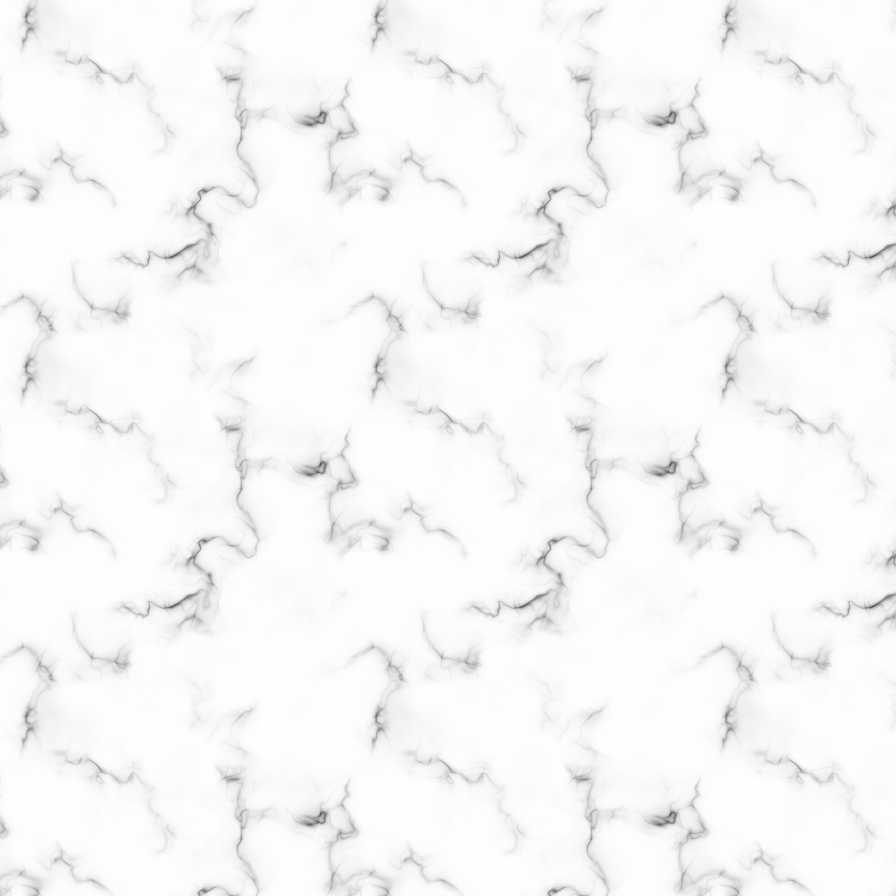
Reproduce this texture procedurally as a Shadertoy shader.

```glsl
// White marble tile with thin, broken, charcoal veins and soft grey halos.

const float REPEATS = 2.56;               // tiles across and down the canvas
const vec3 STONE = vec3(0.995);
const vec3 INK = vec3(0.10);

const float VEIN_CELLS = 3.0;             // lattice cells per tile
const float WEB_CELLS = 9.0;
const float PATCH_CELLS = 4.0;
const float SPOT_CELLS = 8.0;
const float CLOUD_CELLS = 5.0;

const float WARP = 0.045;                 // bending of veins, in tiles
const float LINE_WIDTH = 0.024;           // widths in noise height
const float WEB_WIDTH = 0.045;
const float HALO_WIDTH = 0.085;

const float HALO_DARK = 0.13;
const float LINE_DARK = 0.09;
const float SPOT_DARK = 0.46;
const float WEB_DARK = 0.30;
const float CLOUD_DARK = 0.05;
const int SAMPLES = 2;                    // antialiasing grid per side

// Integer hash giving a unit gradient for a lattice corner
vec2 gradient(vec2 cell, float period, uint seed) {
    uvec2 c = uvec2(mod(cell, period));
    uint h = c.x * 1597u + c.y * 51749u + seed * 7919u;
    h = (h ^ (h >> 16)) * 73244475u;
    h = (h ^ (h >> 15)) * 73244475u;
    h ^= h >> 16;
    float angle = float(h & 65535u) * 6.28319 / 65536.0;
    return vec2(cos(angle), sin(angle));
}

// Gradient noise that wraps once per tile
float noise(vec2 tile, float period, uint seed) {
    vec2 p = tile * period;
    vec2 i = floor(p);
    vec2 f = p - i;
    vec2 u = f * f * f * (f * (f * 6.0 - 15.0) + 10.0);
    vec2 e = vec2(1.0, 0.0);
    float a = dot(gradient(i, period, seed), f);
    float b = dot(gradient(i + e.xy, period, seed), f - e.xy);
    float c = dot(gradient(i + e.yx, period, seed), f - e.yx);
    float d = dot(gradient(i + e.xx, period, seed), f - e.xx);
    return mix(mix(a, b, u.x), mix(c, d, u.x), u.y);
}

float fbm(vec2 tile, float period, int octaves, uint seed) {
    float sum = 0.0;
    float amplitude = 1.0;
    for (int k = 0; k < octaves; k++) {
        sum += amplitude * noise(tile, period, seed + uint(k));
        period *= 2.0;
        amplitude *= 0.5;
    }
    return sum;
}

// Dark crest along the zero contour of a noise field
float crest(float height, float width) {
    return exp(-abs(height) / width);
}

float veinDarkness(vec2 tile) {
    vec2 bend = vec2(fbm(tile, 6.0, 3, 11u), fbm(tile, 6.0, 3, 23u));
    vec2 p = tile + WARP * bend;

    // Main veins, their halos and the fine web around them
    float line = crest(fbm(p, VEIN_CELLS, 5, 37u), LINE_WIDTH);
    float halo = crest(fbm(p, VEIN_CELLS, 3, 37u), HALO_WIDTH);
    float web = crest(fbm(p, WEB_CELLS, 3, 53u), WEB_WIDTH);

    // Patches where veins fade out, and spots where they darken
    float patches = smoothstep(-0.25, 0.25, fbm(tile, PATCH_CELLS, 2, 71u));
    float spots = smoothstep(-0.05, 0.40, noise(p, SPOT_CELLS, 89u));
    float clouds = max(fbm(p, CLOUD_CELLS, 4, 97u), 0.0);

    float vein = HALO_DARK * halo + (LINE_DARK + SPOT_DARK * spots) * line
               + WEB_DARK * web * halo;
    return patches * vein + CLOUD_DARK * clouds * (0.3 + 0.7 * patches);
}

void mainImage(out vec4 fragColor, in vec2 fragCoord) {
    float darkness = 0.0;
    for (int k = 0; k < SAMPLES * SAMPLES; k++) {
        vec2 offset = (vec2(k % SAMPLES, k / SAMPLES) + 0.5) / float(SAMPLES) - 0.5;
        vec2 uv = (fragCoord + offset) / iResolution.y;
        darkness += veinDarkness(uv * REPEATS);
    }
    darkness /= float(SAMPLES * SAMPLES);
    fragColor = vec4(mix(STONE, INK, clamp(darkness, 0.0, 1.0)), 1.0);
}
```
